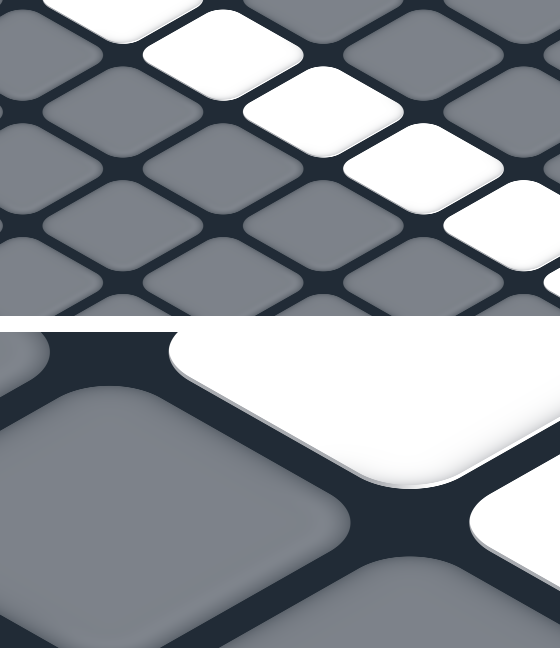
Top: the whole. Bottom: its middle third, enlarged.
Give the GLSL for this pattern, as a WebGL 2 fragment shader.

```glsl
#version 300 es
precision highp float;

uniform vec2 u_resolution;
out vec4 fragColor;

// Lengths are in canvas heights, tile sizes in lattice cells
#define LATTICE_STEP vec2(0.3171, 0.18)
#define ROW_CENTER vec2(0.706, 0.8255)
#define TILE_HALF 0.451
#define TILE_RADIUS 0.17
#define LIP_SHIFT 0.012
#define EDGE_FADE 0.03
#define GROUT vec3(0.13, 0.17, 0.21)
#define GREY_FACE vec3(0.49, 0.51, 0.54)
#define WHITE_FACE vec3(1.0)
#define LIP_SHADE vec3(0.66, 0.67, 0.69)

float roundedSquare(vec2 p) {
    vec2 q = abs(p) - TILE_HALF + TILE_RADIUS;
    return length(max(q, 0.0)) + min(max(q.x, q.y), 0.0) - TILE_RADIUS;
}

// Sunken face: dark at the rim, faint glow inside the lower right side
vec3 greyTile(vec2 cell, float dist) {
    float depth = max(-dist, 0.0);
    float lowerRight = smoothstep(0.1, 0.42, cell.y);
    vec3 color = mix(GREY_FACE, GROUT, 0.36 * exp(-depth / EDGE_FADE));
    float band = (depth - 0.06) / 0.03;
    return color + 0.025 * lowerRight * exp(-band * band);
}

// Raised face: shifted upward, leaving a thin lip along the lower sides
vec3 whiteTile(vec2 cell, float aa) {
    float faceDist = roundedSquare(cell - vec2(LIP_SHIFT, -LIP_SHIFT));
    float lowerRight = smoothstep(0.1, 0.45, cell.y);
    float shadow = 0.55 * lowerRight * exp(min(faceDist, 0.0) / EDGE_FADE);
    vec3 face = mix(WHITE_FACE, LIP_SHADE, shadow);
    vec3 lip = mix(LIP_SHADE, WHITE_FACE, smoothstep(-0.15, 0.1, cell.x + cell.y));
    return mix(face, lip, smoothstep(-aa, aa, faceDist));
}

void main() {
    vec2 uv = gl_FragCoord.xy / u_resolution.y;

    // Skewed lattice: x runs to the upper right, y to the lower right
    vec2 s = (uv - ROW_CENTER) / LATTICE_STEP;
    vec2 lattice = 0.5 * vec2(s.x + s.y, s.x - s.y);
    vec2 id = floor(lattice + 0.5);
    vec2 cell = lattice - id;

    // Half a pixel measured in lattice cells
    float aa = 0.25 * length(1.0 / LATTICE_STEP) / u_resolution.y;
    float dist = roundedSquare(cell);

    // One diagonal row is white, the rest are grey
    vec3 tile = abs(id.x) < 0.5 ? whiteTile(cell, aa) : greyTile(cell, dist);
    fragColor = vec4(mix(tile, GROUT, smoothstep(-aa, aa, dist)), 1.0);
}
```
